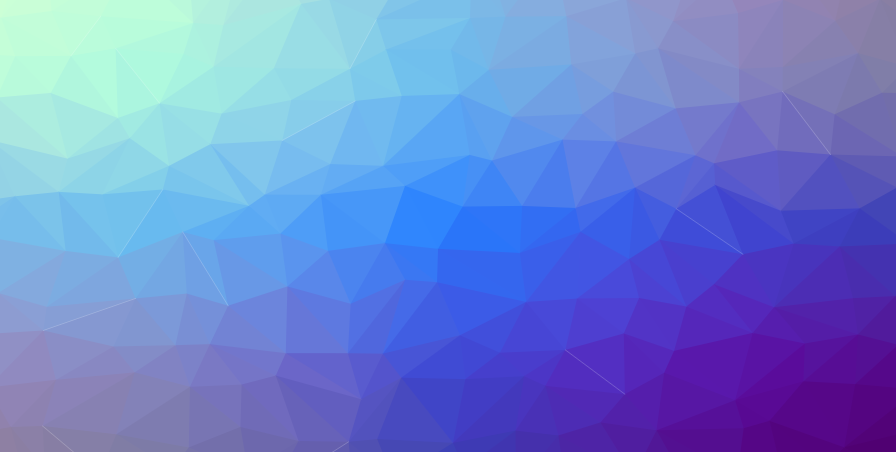
Reproduce this background procedurally as a Shadertoy shader.

```glsl
// Low-poly mesh of flat triangles, shaded from mint through blue to violet.

#define GRID vec2(16.0, 9.65)     // mesh cells across the canvas
#define PHASE vec2(-0.08, 0.6)    // shift of the mesh, in cells
#define JITTER vec2(0.74, 0.62)   // how far vertices stray, in cells
#define HAIRLINE_CHANCE 0.05      // share of cells with a bright diagonal
#define HAIRLINE_WIDTH 0.0016     // in canvas heights
#define HAIRLINE_ALPHA 0.22

const vec3 PALETTE[7] = vec3[7](
    vec3(0.80, 1.00, 0.84),   // pale mint
    vec3(0.68, 0.98, 0.87),   // mint
    vec3(0.50, 0.76, 0.93),   // sky
    vec3(0.14, 0.49, 1.00),   // azure
    vec3(0.30, 0.28, 0.85),   // indigo
    vec3(0.36, 0.05, 0.63),   // violet
    vec3(0.31, 0.00, 0.43));  // deep purple

vec2 hash22(vec2 p) {
    vec3 q = fract(p.xyx * vec3(0.1031, 0.1030, 0.0973));
    q += dot(q, q.yzx + 33.33);
    return fract((q.xx + q.yz) * q.zy);
}

vec3 palette(float t) {
    float s = clamp(t, 0.0, 1.0) * 6.0;
    int i = min(int(s), 5);
    return mix(PALETTE[i], PALETTE[i + 1], s - float(i));
}

// Mean of one ramp running rightwards and one running downwards.
vec3 gradient(vec2 uv) {
    return 0.5 * (palette(uv.x) + palette(1.0 - uv.y));
}

// Jittered mesh vertex, in canvas heights.
vec2 meshVertex(vec2 id, float aspect) {
    vec2 strayed = id + JITTER * (hash22(id + 40.0) - 0.5);
    return (strayed - PHASE) / GRID * vec2(aspect, 1.0);
}

float cross2(vec2 a, vec2 b) { return a.x * b.y - a.y * b.x; }

float area(vec2 a, vec2 b, vec2 c) { return cross2(b - a, c - a); }

// Signed distance to the line a-b, positive on its left.
float leftOf(vec2 p, vec2 a, vec2 b) {
    return cross2(normalize(b - a), p - a);
}

float segmentDistance(vec2 p, vec2 a, vec2 b) {
    vec2 ab = b - a;
    float t = clamp(dot(p - a, ab) / dot(ab, ab), 0.0, 1.0);
    return length(p - a - ab * t);
}

// Flat colour of a counterclockwise triangle, with its coverage in alpha.
vec4 facet(vec2 p, vec2 a, vec2 b, vec2 c, float aspect, float pixel) {
    float inside = min(leftOf(p, a, b), min(leftOf(p, b, c), leftOf(p, c, a)));
    float coverage = clamp(0.5 + inside / pixel, 0.0, 1.0);
    vec2 middle = (a + b + c) / 3.0;
    return vec4(gradient(middle / vec2(aspect, 1.0)), 1.0) * coverage;
}

void mainImage(out vec4 fragColor, in vec2 fragCoord) {
    float aspect = iResolution.x / iResolution.y;
    float pixel = 1.0 / iResolution.y;
    vec2 p = fragCoord * pixel;
    vec2 cell = floor(fragCoord / iResolution.xy * GRID + PHASE);

    vec4 sum = vec4(0.0);
    float hairline = 0.0;
    for (int y = -1; y <= 1; y++) {
        for (int x = -1; x <= 1; x++) {
            vec2 id = cell + vec2(x, y);
            vec2 a = meshVertex(id, aspect);
            vec2 b = meshVertex(id + vec2(1, 0), aspect);
            vec2 c = meshVertex(id + vec2(1, 1), aspect);
            vec2 d = meshVertex(id + vec2(0, 1), aspect);

            // Rotate the corners so that a-c is the better diagonal.
            float splitAC = min(area(a, b, c), area(a, c, d));
            float splitBD = min(area(a, b, d), area(b, c, d));
            if (splitBD > splitAC) {
                vec2 first = a;
                a = b; b = c; c = d; d = first;
            }
            sum += facet(p, a, b, c, aspect, pixel);
            sum += facet(p, a, c, d, aspect, pixel);

            // A few diagonals catch the light.
            if (hash22(id + 91.0).x < HAIRLINE_CHANCE) {
                float edge = segmentDistance(p, a, c) - 0.5 * HAIRLINE_WIDTH;
                hairline = max(hairline, clamp(0.5 - edge / pixel, 0.0, 1.0));
            }
        }
    }
    vec3 color = sum.rgb / max(sum.a, 1e-4);
    fragColor = vec4(mix(color, vec3(1.0), HAIRLINE_ALPHA * hairline), 1.0);
}
```
